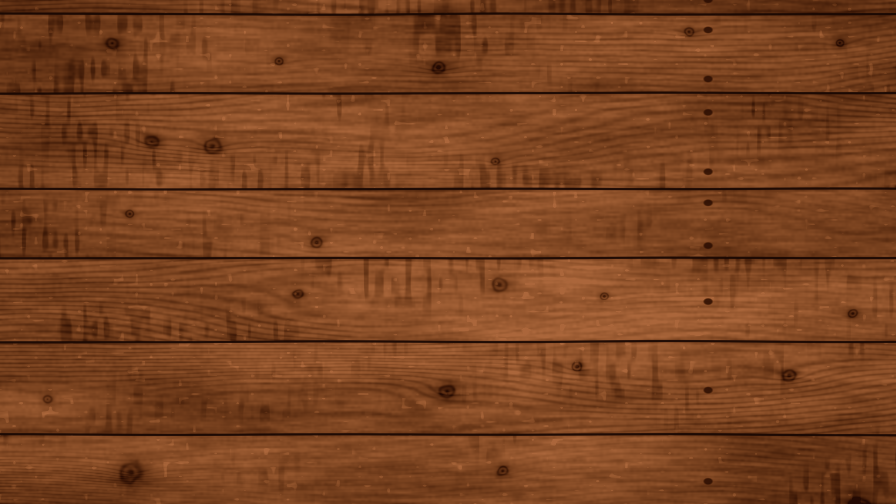
This texture is drawn by a WebGL 1 fragment shader. Its source:

```glsl
precision highp float;
// Stained brown boards: seven horizontal planks of uneven height with thin dark seams.
// Grain lines are level sets of a height field that swells around hashed knots;
// fibres, saw marks, pale specks, nail holes and a darkened border add the wear.
uniform vec2 u_resolution;

float hash(vec2 p) {
  vec3 q = fract(p.xyx * vec3(0.1031, 0.1030, 0.0973));
  q += dot(q, q.yzx + 33.33);
  return fract((q.x + q.y) * q.z);
}

float noise(vec2 p) {
  vec2 i = floor(p), f = fract(p);
  f = f * f * (3.0 - 2.0 * f);
  return mix(mix(hash(i), hash(i + vec2(1, 0)), f.x),
             mix(hash(i + vec2(0, 1)), hash(i + vec2(1, 1)), f.x), f.y);
}

float fbm(vec2 p) {
  float sum = 0.0, amp = 0.533;
  for (int i = 0; i < 4; i++) {
    sum += amp * noise(p);
    p = p * 2.03 + 17.1;
    amp *= 0.5;
  }
  return sum;
}

// Height of the seam below plank i, counted from the bottom
float seam(float i) {
  return i < 0.5 ? -0.04 : i < 1.5 ? 0.137 : i < 2.5 ? 0.322 : i < 3.5 ? 0.488
       : i < 4.5 ? 0.625 : i < 5.5 ? 0.815 : i < 6.5 ? 0.972 : 1.13;
}

// Brown stain, from burnt dark (0) to warm light (1)
vec3 stain(float tone) {
  vec3 curve = pow(vec3(clamp(tone, 0.0, 1.15)), vec3(1.0, 1.1, 1.5));
  return vec3(0.14, 0.04, 0.01) + vec3(0.46, 0.31, 0.18) * curve;
}

void main() {
  float px = 1.0 / u_resolution.y;
  vec2 p = gl_FragCoord.xy * px;

  // Plank lookup, with slightly wavy edges
  float y = p.y + 0.003 * (noise(vec2(p.x * 3.0, floor(p.y * 6.0))) - 0.5);
  float id = 0.0;
  for (int i = 1; i < 7; i++) id += step(seam(float(i)), y);
  float low = seam(id), high = seam(id + 1.0);
  vec2 g = p + vec2(id * 7.3, id * 3.1);

  // Knots: one possible per cell along the plank
  float swell = 0.0, knotShade = 0.0;
  for (int j = 0; j < 5; j++) {
    vec2 cell = vec2(float(j) + 3.0, id + 11.0);
    float pick = hash(cell + 40.0);
    float size = mix(0.006, 0.021, pick * pick) * step(0.38, hash(cell + 71.0));
    if (size > 0.0) {
      vec2 center = vec2((float(j) + 0.1 + 0.8 * hash(cell)) * 0.36,
                         mix(low, high, 0.2 + 0.6 * hash(cell + 23.0)));
      vec2 d = p - center;
      swell += size * 2.6 * exp(-length(d * vec2(0.35, 1.0)) / (size * 1.6));
      float r = length(d * vec2(0.85, 1.0)) / size + 0.5 * (noise(g * 70.0) - 0.5);
      knotShade += 0.34 * exp(-0.3 * r * r) + 0.3 * exp(-12.0 * (r - 1.0) * (r - 1.0))
                 + 0.4 * exp(-9.0 * r * r);
    }
  }

  // Growth rings, strong in some stretches and worn away in others
  float field = p.y + swell + 0.11 * noise(g * vec2(1.5, 9.0))
              + 0.006 * noise(g * vec2(9.0, 40.0));
  float ring = pow(0.5 + 0.5 * cos(field * 480.0), 2.0);
  float ringWear = smoothstep(0.3, 0.7, fbm(g * vec2(2.0, 7.0) + 5.0));

  // Base tone: plank variation, blotches, fibres, rings
  float tone = 0.93 + 0.1 * (hash(vec2(id, 5.0)) - 0.5);
  tone += 0.6 * (fbm(g * vec2(2.6, 10.0)) - 0.5);
  tone += 0.2 * (noise(g * vec2(10.0, 130.0)) - 0.5);
  tone += 0.16 * (noise(g * vec2(35.0, 230.0)) - 0.5);
  tone += 0.08 * (noise(g * 150.0) - 0.5);
  tone -= ring * mix(0.05, 0.2, ringWear);

  // Upright saw marks in patches, and pale specks
  float sawn = smoothstep(0.48, 0.72, fbm(g * vec2(3.0, 6.0) + 31.0));
  tone -= 0.28 * sawn * smoothstep(0.5, 0.85, noise(g * vec2(95.0, 22.0)));
  tone += 0.2 * smoothstep(0.86, 0.97, noise(g * vec2(70.0, 110.0) + 9.0));
  tone -= knotShade;

  // Border falls into shadow, most of all along the top
  vec2 q = (p - vec2(0.9, 0.4)) * vec2(0.8, 1.0);
  tone -= 0.34 * dot(q, q);

  // Nail holes: pairs in the upper planks, single ones below
  float v = (y - low) / (high - low);
  float nailAt = id > 2.5 ? (v < 0.5 ? 0.18 : 0.8) : 0.48;
  vec2 nail = p - vec2(1.405, mix(low, high, nailAt));
  float hole = 1.0 - smoothstep(0.005, 0.009, length(nail * vec2(0.8, 1.1)));
  tone = mix(tone, 0.05, 0.85 * hole);

  // Seams: dark gap, soft shade and a worn light lip under each
  float edge = min(y - low, high - y);
  tone -= 0.16 * exp(-edge * 130.0);
  tone += 0.12 * exp(-pow((high - y - 0.008) * 350.0, 2.0)) * noise(g * vec2(14.0, 3.0));
  float gap = smoothstep(-0.7, 0.7, (0.0022 - edge) / px);
  vec3 color = mix(stain(tone), vec3(0.09, 0.025, 0.008), gap * 0.92);

  gl_FragColor = vec4(color, 1.0);
}
```
